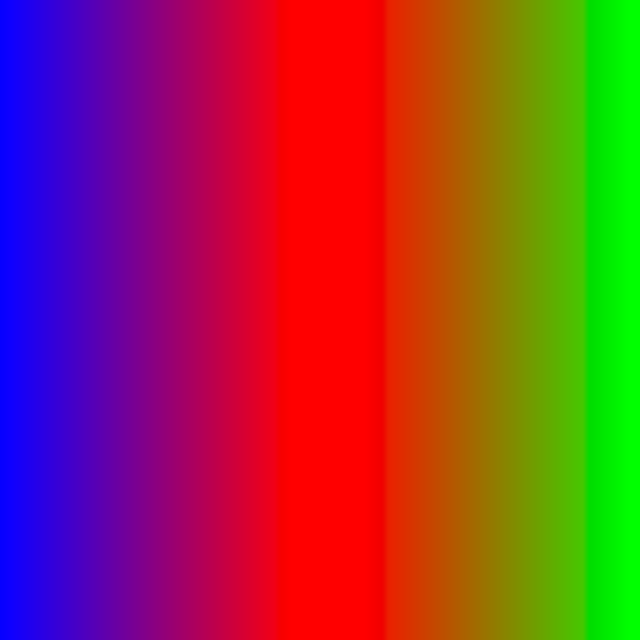
Reproduce this background procedurally as a WebGL 1 fragment shader.

```glsl
precision highp float;

uniform vec2 u_resolution;

// Ramp ends along x, as fractions of the canvas width
const vec2 BLUE_FALL = vec2(0.018, 0.470);
const vec2 RED_RISE = vec2(-0.010, 0.455);
const vec2 RED_FALL = vec2(0.570, 1.040);
const vec2 GREEN_RISE = vec2(0.548, 1.013);

// Places where a faint channel cuts in or out
const float BLUE_CUT = 0.434;
const float GREEN_CUT = 0.602;
const float RED_CUT = 0.916;
const float CUT_SOFTNESS = 0.007;
const float GREEN_LIFT = 0.06;

// Linear 0 to 1 ramp between two positions
float ramp(vec2 ends, float x) {
    return clamp((x - ends.x) / (ends.y - ends.x), 0.0, 1.0);
}

// Soft step centred on an edge
float cutIn(float edge, float x) {
    return smoothstep(edge - CUT_SOFTNESS, edge + CUT_SOFTNESS, x);
}

void main() {
    float x = gl_FragCoord.x / u_resolution.x;
    float redGone = cutIn(RED_CUT, x);

    // Red peaks in the middle, blue and green fill the sides
    float red = min(ramp(RED_RISE, x), 1.0 - ramp(RED_FALL, x));
    red *= 1.0 - redGone;

    float green = ramp(GREEN_RISE, x) * cutIn(GREEN_CUT, x);
    green = min(green + GREEN_LIFT * redGone, 1.0);

    float blue = 1.0 - ramp(BLUE_FALL, x);
    blue *= 1.0 - cutIn(BLUE_CUT, x);

    gl_FragColor = vec4(red, green, blue, 1.0);
}
```
